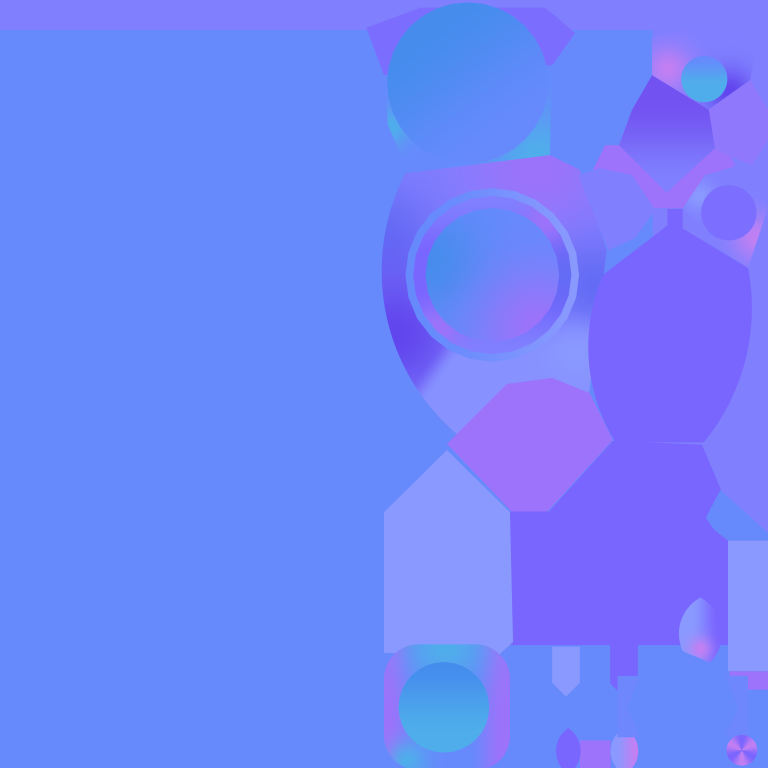
Reproduce this texture map procedurally as a Shadertoy shader.

```glsl
const vec3 BLUE = vec3(.4, .54, .99);
const vec3 LAVENDER = vec3(.5, .5, 1);
const vec3 VIOLET = vec3(.475, .395, 1);
const vec3 PALE = vec3(.54, .6, 1);
const vec3 CYAN = vec3(.31, .68, .92);
const vec3 PINK = vec3(.61, .45, .98);
const vec3 ROSE = vec3(.76, .5, .95);
const vec3 INDIGO = vec3(.38, .27, .93);
const vec3 DUSK = vec3(.39, .42, .96);
const vec3 AZURE = vec3(.27, .55, .93);

vec2 p;
vec3 col = BLUE;

// Distance to a line, positive on the left of its direction
float side(vec2 a, vec2 b) {
    vec2 e = normalize(b - a);
    return dot(p - a, vec2(-e.y, e.x));
}

// Convex six-sided patch, corners clockwise, two per vector
float hex(vec4 a, vec4 b, vec4 c) {
    float d = max(side(a.xy, a.zw), side(a.zw, b.xy));
    d = max(d, max(side(b.xy, b.zw), side(b.zw, c.xy)));
    return max(d, max(side(c.xy, c.zw), side(c.zw, a.xy)));
}

float box(vec2 c, vec2 halfSize) {
    vec2 q = abs(p - c) - halfSize;
    return length(max(q, 0.)) + min(max(q.x, q.y), 0.);
}

float disc(vec2 c, float r) { return length(p - c) - r; }

// Disc with n straight sides
float facets(vec2 c, float r, float n) {
    vec2 q = p - c;
    float s = 6.2832 / n;
    return length(q) * cos(mod(atan(q.y, q.x), s) - .5 * s) - r * cos(.5 * s);
}

float leaf(vec2 c, float w, float h) {
    float r = (h * h + w * w) / (2. * w);
    return length(vec2(abs(p.x - c.x) + r - w, p.y - c.y)) - r;
}

// Strip with a pointed lower end
float tab(vec2 tip, float h) {
    vec2 q = p - tip;
    return max(max(abs(q.x) - .018, q.y - h), (abs(q.x) - q.y) * .7);
}

vec3 glow(vec3 c, float x, float y, float r, vec3 tint) {
    vec2 q = (p - vec2(x, y)) / r;
    return mix(c, tint, exp(-dot(q, q)));
}

void paint(float d, vec3 c) {
    col = mix(col, c, clamp(.5 - d * iResolution.y, 0., 1.));
}

void mainImage(out vec4 fragColor, in vec2 fragCoord) {
    p = fragCoord / iResolution.xy;

    // Flat ground
    paint(min(.961 - p.y, max(.85 - p.x, .29 - p.y)), LAVENDER);

    // Upper dome with its skirt
    paint(hex(vec4(.477,.964,.547,.99), vec4(.71,.99,.749,.957), vec4(.719,.915,.5,.902)), mix(VIOLET, LAVENDER, .35));
    vec3 c = glow(BLUE, .7, .795, .06, CYAN);
    c = glow(c, .51, .835, .025, CYAN);
    paint(hex(vec4(.5,.902,.719,.915), vec4(.716,.797,.65,.785), vec4(.531,.775,.505,.838)), c);
    c = mix(AZURE, BLUE, smoothstep(-.44, -.26, p.x * .6 - p.y * .8));
    paint(facets(vec2(.609, .892), .105, 32.), c);

    // Central shell
    c = glow(LAVENDER, .5, .69, .07, DUSK);
    c = glow(c, .515, .565, .085, INDIGO);
    c = glow(c, .7, .78, .09, PINK);
    c = glow(c, .775, .63, .06, DUSK);
    float lit = smoothstep(.01, -.02, side(vec2(.547, .499), vec2(.592, .564)));
    c = mix(c, mix(LAVENDER, PALE, .7), lit * smoothstep(.6, .54, p.y));
    c = glow(c, .75, .54, .035, PALE);
    float shell = hex(vec4(.3,.746,.716,.798), vec4(.755,.779,.79,.674), vec4(.767,.488,.582,.427));
    paint(max(shell, disc(vec2(.776, .647), .279)), c);

    // Rings and the round face inside
    vec2 hub = vec2(.641, .642);
    paint(facets(hub, .113, 24.), mix(BLUE, PALE, smoothstep(.54, .77, p.x)));
    c = mix(VIOLET, LAVENDER, smoothstep(.02, .1, abs(p.y - hub.y)));
    c = glow(c, .741, .642, .05, DUSK);
    c = glow(c, .571, .572, .03, PINK);
    paint(facets(hub, .103, 24.), glow(c, .711, .712, .03, PINK));
    c = glow(BLUE, .561, .657, .07, AZURE);
    paint(facets(hub, .087, 24.), glow(c, .7, .572, .08, PINK));

    // Small patches at the upper right
    paint(hex(vec4(.772,.779,.788,.811), vec4(.944,.811,.957,.785), vec4(.889,.729,.853,.729)), PINK);
    paint(hex(vec4(.753,.772,.781,.781), vec4(.823,.772,.853,.727), vec4(.827,.69,.792,.674)), LAVENDER);
    c = mix(PINK, LAVENDER, .4);
    paint(hex(vec4(.922,.857,.977,.896), vec4(1,.857,1,.818), vec4(.979,.785,.931,.805)), c);
    c = glow(LAVENDER, .87, .91, .03, ROSE);
    c = glow(c, .95, .88, .03, INDIGO);
    paint(hex(vec4(.849,.951,.911,.969), vec4(.986,.948,.977,.896), vec4(.922,.857,.849,.902)), c);
    paint(disc(vec2(.917, .897), .03), mix(CYAN, BLUE, smoothstep(.887, .927, p.y)));
    c = mix(LAVENDER, mix(INDIGO, PINK, .3), smoothstep(.76, .87, p.y));
    paint(hex(vec4(.849,.902,.923,.857), vec4(.931,.807,.868,.749), vec4(.806,.811,.823,.857)), c);
    c = glow(LAVENDER, .985, .69, .03, ROSE);
    c = glow(c, .91, .745, .02, PALE);
    paint(hex(vec4(.889,.729,.918,.772), vec4(.97,.787,1,.73), vec4(.974,.651,.931,.681)), c);
    paint(disc(vec2(.949, .723), .036), mix(VIOLET, LAVENDER, .4));

    // Violet egg, pink patch and violet block
    vec2 peak = vec2(.875, .711);
    float egg = max(disc(vec2(.703, .599), .276), disc(vec2(1, .548), .234));
    egg = max(egg, max(side(vec2(.785, .642), peak), side(peak, vec2(.974, .651))));
    paint(min(max(egg, .424 - p.y), box(vec2(.879, .71), vec2(.01, .018))), VIOLET);
    paint(hex(vec4(.582,.422,.66,.5), vec4(.719,.508,.768,.488), vec4(.798,.427,.69,.309)), PINK);
    float block = hex(vec4(.714,.333,.798,.426), vec4(.914,.421,.939,.362), vec4(.948,.296,.714,.29));
    block = min(block, box(vec2(.806, .247), vec2(.142, .087)));
    paint(min(block, tab(vec2(.8125, .092), .08)), VIOLET);

    // Blue flag and pale panels
    paint(hex(vec4(.919,.326,.938,.362), vec4(1,.306,1,.296), vec4(.948,.296,.93,.31)), BLUE);
    float panel = hex(vec4(.5,.333,.582,.414), vec4(.664,.333,.668,.164), vec4(.647,.145,.5,.15));
    panel = min(panel, box(vec2(.974, .211), vec2(.026, .085)));
    paint(min(panel, tab(vec2(.737, .093), .065)), PALE);

    // Lower dome
    c = mix(BLUE, PINK, smoothstep(.03, .075, abs(p.x - .58)));
    c = glow(c, .58, .159, .05, CYAN);
    c = glow(c, .53, .01, .025, CYAN);
    paint(box(vec2(.582, .079), vec2(.037)) - .045, c);
    paint(facets(vec2(.578, .079), .059, 32.), mix(CYAN, AZURE, smoothstep(.04, .14, p.y)));

    // Scraps along the lower right
    paint(box(vec2(.775, .018), vec2(.02, .018)), PINK);
    paint(leaf(vec2(.74, .022), .016, .03), VIOLET);
    paint(leaf(vec2(.813, .022), .018, .03), mix(PALE, ROSE, smoothstep(.8, .83, p.x)));
    paint(box(vec2(.975, .114), vec2(.025, .012)), PINK);
    c = mix(PALE, VIOLET, smoothstep(.9, .937, p.x));
    paint(leaf(vec2(.912, .175), .028, .047), glow(c, .912, .155, .015, ROSE));
    paint(box(vec2(.889, .08), vec2(.085, .04)), mix(BLUE, LAVENDER, .3));
    paint(facets(vec2(.889, .08), .072, 8.), BLUE);
    vec2 q = p - vec2(.966, .023);
    paint(length(q) - .02, mix(VIOLET, ROSE, .5 + .5 * sin(3. * atan(q.y, q.x))));

    fragColor = vec4(col, 1);
}
```
